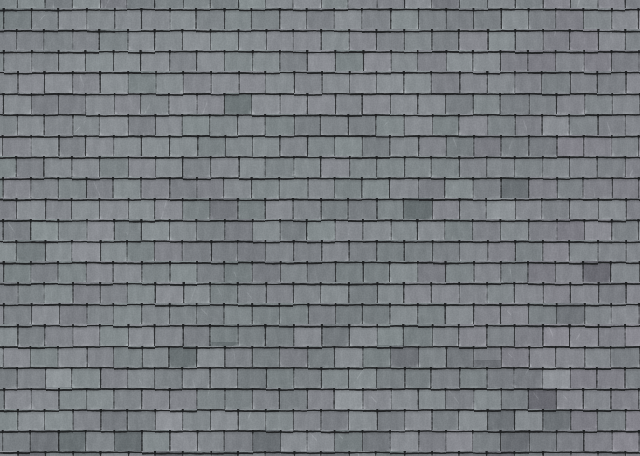
A Shadertoy shader for this texture:

```glsl
// Weathered grey slate shingles laid in half-offset courses with dark overlaps.
#define COLUMNS 23.15
#define ROWS 21.63
#define JOINT_PHASE 0.12
#define ROW_PHASE 0.24
#define JOINT_WIDTH 0.042
#define SHADOW_WIDTH 0.075
#define TONE_SPREAD 0.065
#define GRAIN 0.075
#define SLATE vec3(0.508, 0.528, 0.543)
#define GAP_COLOR vec3(0.115, 0.12, 0.125)

float hash(vec2 p) {
    vec3 q = fract(p.xyx * vec3(0.1031, 0.103, 0.0973));
    q += dot(q, q.yzx + 33.33);
    return fract((q.x + q.y) * q.z);
}

// Distance to the nearest scattered cell point
float cellular(vec2 p) {
    vec2 cell = floor(p);
    float nearest = 2.0;
    for (int j = -1; j <= 1; j++)
    for (int i = -1; i <= 1; i++) {
        vec2 c = cell + vec2(i, j);
        vec2 point = c + vec2(hash(c), hash(c + 57.3));
        nearest = min(nearest, length(p - point));
    }
    return nearest;
}

// Layered sines, roughly -1 to 1
float ripple(vec2 p) {
    float sum = 0.0, amp = 0.5;
    for (int i = 0; i < 4; i++) {
        sum += amp * sin(p.x + 1.7 * sin(p.y));
        p = mat2(1.5, 1.1, -1.1, 1.5) * p + 2.3;
        amp *= 0.6;
    }
    return sum;
}

// x: signed distance to the nearest joint in columns, y: shingle index, z: joint index
vec3 shingleAt(float x, float row) {
    x -= JOINT_PHASE + 0.5 * mod(row, 2.0);
    float joint = floor(x + 0.5);
    float d = x - joint - 0.07 * (hash(vec2(joint, row) + 11.0) - 0.5);
    return vec3(d, d < 0.0 ? joint - 1.0 : joint, joint);
}

// Coverage of the region where d is below w
float below(float d, float w, float aa) {
    return 1.0 - smoothstep(w - aa, w + aa, d);
}

void mainImage(out vec4 fragColor, in vec2 fragCoord) {
    vec2 uv = fragCoord / iResolution.xy;
    float aa = 0.6 * ROWS / iResolution.y;
    float aspect = ROWS / COLUMNS * iResolution.x / iResolution.y;
    vec2 grid = uv * vec2(COLUMNS, ROWS) - vec2(0.0, ROW_PHASE);
    vec2 p = grid * vec2(aspect, 1.0);
    float row = floor(grid.y), height = grid.y - row;

    // Shingle of this course and the one overlapping it from above
    vec3 shingle = shingleAt(grid.x, row);
    vec3 upper = shingleAt(grid.x, row + 1.0);
    vec2 id = vec2(shingle.y, row);
    vec2 upperId = vec2(upper.y, row + 1.0);
    float drop = 0.02 + 0.06 * hash(upperId + 5.0) + 0.012 * ripple(p * 7.0);
    float gap = 1.0 - height - drop;

    // Tone per shingle, with more dark pieces in the lower courses
    float tone = TONE_SPREAD * (hash(id) - 0.5);
    float darkChance = mix(0.02, 0.17, 1.0 - smoothstep(0.08, 0.4, uv.y));
    tone -= 0.07 * step(hash(id + 23.0), darkChance);
    tone += 0.035 * step(0.96, hash(id + 41.0));
    tone += 0.012 * ripple(uv * vec2(5.0, 4.0));
    vec3 color = SLATE + tone;
    float warmth = hash(id + 71.0) - 0.5 + 0.5 * smoothstep(0.6, 1.0, uv.x);
    color += warmth * vec3(0.012, -0.012, 0.004);

    // Riven surface: vertical streaks, mottling and fine grain
    vec2 local = p + 19.0 * hash(id + 3.0);
    float streaks = ripple(local * vec2(9.0, 1.8));
    float mottle = cellular(local * vec2(3.5, 2.6)) - 0.5;
    float grain = cellular(local * 11.0) - 0.5;
    color += GRAIN * (0.22 * streaks + 0.25 * mottle + 0.5 * grain);

    // Occasional pale scuff along a slanted scratch
    float slant = (hash(id + 83.0) - 0.5) * 1.6;
    float scratch = abs(shingle.x - 0.35 + slant * (height - 0.5));
    float scuffed = step(0.9, hash(id + 91.0)) * smoothstep(-0.2, 0.5, streaks);
    color += 0.07 * scuffed * below(scratch, 0.02, 0.03);

    // Broken pale rim on the lower edge and chips at the lower corners
    float side = abs(shingle.x) * aspect;
    float wear = smoothstep(-0.3, 0.6, ripple(p * vec2(6.0, 5.0) + 4.0));
    color += 0.045 * wear * below(height, 0.07, 0.07);
    float corner = length(vec2(side, height * 0.6));
    color += 0.05 * wear * below(corner, 0.13, 0.07);
    color += 0.035 * wear * below(side, 0.08, 0.04);

    // Vertical joints, uneven in depth and opened near the overlap
    float depth = hash(vec2(shingle.z, row) + 37.0);
    float ragged = 0.009 * ripple(p * vec2(3.0, 13.0));
    float jointWidth = JOINT_WIDTH * (0.35 + 0.35 * depth) + ragged;
    float nick = smoothstep(0.75, 0.95, height);
    float joint = below(side, jointWidth + 0.025 * nick, aa);
    color = mix(color, GAP_COLOR, joint * mix(0.5 + 0.35 * depth, 0.95, nick));

    // Soft shade and dark line under the overlapping course
    float under = smoothstep(-aa, aa, gap);
    color *= 1.0 - 0.14 * under * (1.0 - smoothstep(0.04, 0.24, gap));
    float lineWidth = SHADOW_WIDTH * (0.8 + 0.4 * hash(upperId + 61.0));
    float line = under * below(gap, lineWidth, aa);
    color = mix(color, GAP_COLOR, 0.95 * line);

    fragColor = vec4(clamp(color, 0.0, 1.0), 1.0);
}
```
